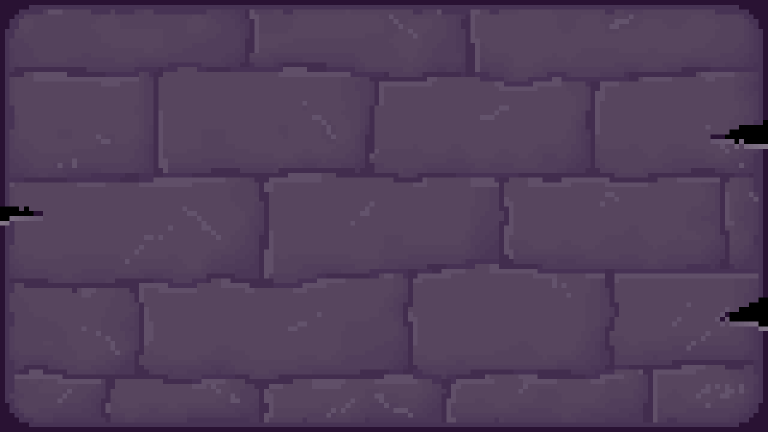
A Shadertoy shader for this texture:

```glsl
const vec2 GRID = vec2(160.0, 90.0);
const vec3 FACE = vec3(0.34, 0.27, 0.37);
const vec3 SHADE = vec3(0.28, 0.20, 0.33);
const vec3 MORTAR = vec3(0.26, 0.175, 0.305);
const vec3 FRAME = vec3(0.16, 0.07, 0.20);
const vec3 GLINT = vec3(0.39, 0.325, 0.425);

// Heights of the bed joints at four stations across the wall, top to bottom
const vec4 BEDS[6] = vec4[6](
    vec4(0.0), vec4(15.0, 14.3, 16.8, 14.5), vec4(37.0, 36.5, 37.0, 36.5),
    vec4(59.5, 58.5, 55.5, 57.0), vec4(77.0, 79.0, 78.5, 75.5), vec4(90.0));

// Upright joints of each course; those beyond the grid are unused
const vec4 JOINTS[5] = vec4[5](
    vec4(51.5, 97.5, 170.0, 170.0), vec4(32.5, 77.5, 123.5, 170.0),
    vec4(55.0, 104.5, 151.0, 170.0), vec4(29.0, 85.0, 127.5, 170.0),
    vec4(22.5, 54.5, 92.5, 135.5));

// Chips in the sides: side, height, length, thickness
const vec4 CHIPS[3] = vec4[3](
    vec4(1.0, 28.5, 12.0, 3.2), vec4(0.0, 44.5, 9.0, 2.0), vec4(1.0, 66.0, 10.0, 4.0));

float hash(vec2 p) {
    vec3 q = fract(p.xyx * 0.1031);
    q += dot(q, q.yzx + 33.33);
    return fract((q.x + q.y) * q.z);
}

float noise(vec2 p) {
    vec2 i = floor(p), f = smoothstep(0.0, 1.0, fract(p));
    return mix(mix(hash(i), hash(i + vec2(1, 0)), f.x),
               mix(hash(i + vec2(0, 1)), hash(i + vec2(1, 1)), f.x), f.y);
}

float roundedBox(vec2 p, vec2 halfSize, float radius) {
    vec2 q = abs(p) - halfSize + radius;
    return length(max(q, 0.0)) + min(max(q.x, q.y), 0.0) - radius;
}

float bedHeight(int i, float x) {
    vec4 heights = BEDS[i];
    float s = clamp(x / GRID.x, 0.0, 0.999) * 3.0;
    int j = int(s);
    return mix(heights[j], heights[j + 1], smoothstep(0.0, 1.0, fract(s)))
         + 2.0 * noise(vec2(x * 0.13, float(i) * 9.0)) - 1.0;
}

vec3 wallColor(vec2 c) {
    // Find the course and the stone
    int row = 0;
    for (int i = 1; i < 5; i++) if (c.y > bedHeight(i, c.x)) row = i;
    float top = bedHeight(row, c.x), bottom = bedHeight(row + 1, c.x);
    float left = 0.0, right = GRID.x, column = 0.0;
    for (int i = 0; i < 4; i++) {
        float x = JOINTS[row][i] + 1.8 * noise(vec2(c.y * 0.2, float(row * 7 + i))) - 0.9;
        if (x <= c.x) { left = x; column += 1.0; }
        else right = min(right, x);
    }
    vec2 seed = vec2(float(row) * 5.0 + 1.0, column * 11.0 + 3.0);
    vec2 center = 0.5 * vec2(left + right, top + bottom);
    vec2 size = vec2(right - left, bottom - top);
    float edge = roundedBox(c - center, 0.5 * size, 2.5);
    float rim = roundedBox(c - 0.5 * GRID, 0.5 * GRID, 9.0);

    // Stepped shading towards the lower right and the outer rim
    float dark = exp((c.x - right) / 3.5) + exp((c.y - bottom) / 3.5) + exp(rim / 2.5);
    dark += (noise(c * 0.22) - 0.5) * 0.45;
    vec3 color = mix(FACE, SHADE, floor(clamp(dark, 0.0, 1.0) * 4.0) / 4.0 * 0.75);

    // Worn highlights on the upper left edges
    float lit = min(c.x - left, c.y - top);
    if (lit < 1.9 && noise(c * 0.16 + seed) > 0.5) color = mix(FACE, GLINT, 0.7);

    // Broken diagonal scratches
    for (float k = 0.0; k < 2.0; k++) {
        vec2 h = vec2(hash(seed + k * 17.0), hash(seed.yx + k * 23.0));
        vec2 u = c - center - (h - 0.5) * size * 0.6;
        float bend = (h.x > 0.8 ? -0.8 : 0.7) * u.x + 4.0 * noise(vec2(u.x * 0.35, h.y * 90.0)) - 2.0;
        bool near = abs(u.x) < 2.0 + 4.0 * h.y && abs(u.y + bend) < 0.6;
        if (near && h.x > 0.3 && edge < -2.0 && hash(c + 5.0) > 0.35) color = GLINT;
    }

    // Mortar, faded in places along the beds
    bool upright = min(c.x - left, right - c.x) < 1.0;
    float wear = noise(vec2(c.x * 0.11, c.y * 0.05 + 40.0));
    if (edge > -0.6) color = mix(MORTAR, SHADE, !upright && wear > 0.6 ? 0.9 : 0.0);

    // Outer frame with rounded corners
    if (rim > -1.8 - noise(c * 0.3)) color = SHADE;
    if (rim > -1.05) color = FRAME;

    // Black chips with a pale lower lip
    for (int i = 0; i < 3; i++) {
        vec4 chip = CHIPS[i];
        float depth = chip.x > 0.5 ? GRID.x - c.x : c.x;
        float taper = pow(max(1.0 - depth / chip.z, 0.0), 1.4);
        float y = c.y - chip.y + 0.6 * (hash(vec2(c.x, chip.y)) - 0.5);
        float lower = 0.5 * chip.w * taper + 0.3;
        if (depth < chip.z && y > -chip.w * taper - 0.4 && y < lower + 1.0)
            color = y < lower ? (taper < 0.12 ? FRAME : vec3(0.0))
                              : mix(GLINT, vec3(0.52, 0.47, 0.54), taper);
    }
    return color;
}

void mainImage(out vec4 fragColor, in vec2 fragCoord) {
    // Average four samples to soften the cell edges
    vec3 sum = vec3(0.0);
    for (int i = 0; i < 4; i++) {
        vec2 offset = vec2(float(i % 2), float(i / 2)) * 0.5 - 0.25;
        vec2 uv = (fragCoord + offset) / iResolution.xy;
        sum += wallColor(floor(vec2(uv.x, 1.0 - uv.y) * GRID) + 0.5);
    }
    fragColor = vec4(sum / 4.0, 1.0);
}
```
